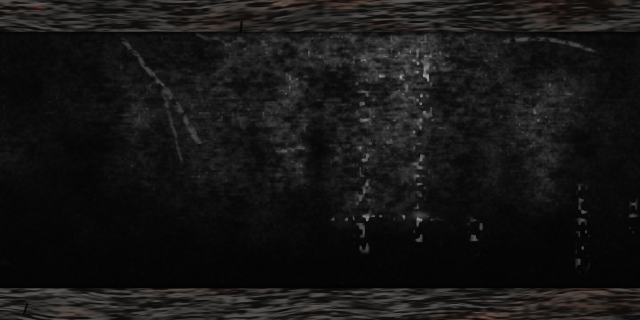
Write a WebGL 1 fragment shader that draws this texture.

```glsl
precision highp float;
uniform vec2 u_resolution;

float hash(vec2 p) {
  vec3 q = fract(vec3(p.xyx) * 0.1031);
  q += dot(q, q.yzx + 33.33);
  return fract((q.x + q.y) * q.z);
}

float noise(vec2 p) {
  vec2 i = floor(p), f = fract(p);
  f = f * f * (3.0 - 2.0 * f);
  return mix(mix(hash(i), hash(i + vec2(1.0, 0.0)), f.x),
             mix(hash(i + vec2(0.0, 1.0)), hash(i + 1.0), f.x), f.y);
}

float fbm(vec2 p) {
  float sum = 0.0, amp = 0.5;
  for (int i = 0; i < 5; i++) {
    sum += amp * noise(p);
    p = mat2(1.6, 1.2, -1.2, 1.6) * p + 17.3;
    amp *= 0.5;
  }
  return sum;
}

float blob(vec2 p, vec2 center, vec2 radius) {
  vec2 d = (p - center) / radius;
  return exp(-dot(d, d));
}

// Soft-edged rectangle
float patchMask(vec2 p, vec2 center, vec2 halfSize, float soft) {
  vec2 d = smoothstep(halfSize + soft, halfSize - soft, abs(p - center));
  return d.x * d.y;
}

float scratch(vec2 p, vec2 a, vec2 b, float width) {
  vec2 d = b - a;
  float t = clamp(dot(p - a, d) / dot(d, d), 0.0, 1.0);
  return smoothstep(width, width * 0.2, length(p - a - d * t));
}

// Broad light and dark areas of worn paint
float wearMask(vec2 p) {
  vec2 q = p + 0.07 * (vec2(fbm(p * 9.0), fbm(p * 9.0 + 40.0)) - 0.48);
  float w = 0.5 * blob(q, vec2(1.16, 0.72), vec2(0.48, 0.36));
  w += 0.34 * patchMask(q, vec2(0.91, 0.67), vec2(0.065, 0.26), 0.05);
  w += 0.28 * patchMask(q, vec2(1.18, 0.57), vec2(0.14, 0.27), 0.06);
  w += 0.32 * blob(q, vec2(1.18, 0.86), vec2(0.26, 0.1));
  w += 0.22 * blob(q, vec2(1.36, 0.81), vec2(0.16, 0.09));
  w += 0.4 * patchMask(q, vec2(1.7, 0.53), vec2(0.055, 0.2), 0.06);
  w += 0.36 * blob(q, vec2(0.42, 0.59), vec2(0.07, 0.13));
  w += 0.34 * blob(q, vec2(0.69, 0.74), vec2(0.13, 0.18));
  w += 0.24 * blob(q, vec2(0.68, 0.42), vec2(0.12, 0.14));
  w += 0.2 * blob(q, vec2(1.65, 0.72), vec2(0.4, 0.25));
  w += 0.16 * blob(q, vec2(0.38, 0.76), vec2(0.3, 0.2));
  w += 0.2 * blob(q, vec2(0.04, 0.53), vec2(0.1, 0.07));
  w += 0.16 * blob(q, vec2(0.86, 0.25), vec2(0.2, 0.08));
  w *= 1.0 - 0.8 * patchMask(q, vec2(0.995, 0.43), vec2(0.03, 0.15), 0.03);
  w *= 1.0 - 0.35 * patchMask(q, vec2(1.06, 0.73), vec2(0.08, 0.04), 0.04);
  return w * smoothstep(0.16, 0.44, q.y);
}

vec3 paintedBoard(vec2 p) {
  float wear = wearMask(p);
  float cloud = fbm(p * 11.0 + 5.0);
  float grain = fbm(p * vec2(48.0, 64.0));
  float weave = noise(p * vec2(25.0, 150.0));
  float fine = noise(p * 125.0 + 9.0);
  float tone = 0.018 + 0.03 * cloud * smoothstep(0.08, 0.5, p.y);
  tone += wear * (0.04 + 0.23 * smoothstep(0.28, 0.72, 0.5 * grain + 0.35 * cloud + 0.15 * weave));
  tone *= 0.75 + 0.5 * fine;

  // Chipped seams: two uprights, crossbars and short drips
  vec2 s = p + 0.012 * (vec2(noise(p * 28.0), noise(p * 28.0 + 70.0)) - 0.5);
  float seams = patchMask(s, vec2(1.135, 0.49), vec2(0.018, 0.28), 0.012) * 0.7;
  seams += patchMask(s, vec2(1.31, 0.54), vec2(0.014, 0.3), 0.012) * 0.8;
  seams += patchMask(s, vec2(1.335, 0.73), vec2(0.02, 0.1), 0.015) * 0.6;
  seams += patchMask(s, vec2(1.24, 0.757), vec2(0.12, 0.007), 0.008);
  seams += patchMask(s, vec2(1.22, 0.318), vec2(0.2, 0.006), 0.007);
  seams += patchMask(s, vec2(0.95, 0.535), vec2(0.12, 0.005), 0.007) * 0.6;
  seams += patchMask(s, vec2(1.49, 0.26), vec2(0.02, 0.05), 0.015) * 0.8;
  seams += patchMask(s, vec2(1.82, 0.29), vec2(0.014, 0.13), 0.015) * 0.8;
  seams += patchMask(s, vec2(1.98, 0.33), vec2(0.008, 0.06), 0.01) * 0.7;
  float chips = noise(p * vec2(95.0, 80.0) + 31.0);
  tone += 0.36 * min(seams, 1.2) * smoothstep(0.58, 0.88, chips);
  tone += 0.22 * blob(s, vec2(1.31, 0.325), vec2(0.025, 0.012));

  // Scattered flecks gather where the surface is worn
  float flecks = smoothstep(0.8, 0.96, noise(p * 85.0 + 60.0));
  tone += flecks * (0.015 + 0.2 * wear) * smoothstep(0.4, 0.6, cloud);

  // Long scrapes and a curved scuff
  float scrapes = scratch(s, vec2(0.375, 0.885), vec2(0.51, 0.73), 0.011);
  scrapes += scratch(s, vec2(0.51, 0.73), vec2(0.625, 0.555), 0.012) * 0.7;
  scrapes += scratch(s, vec2(0.51, 0.71), vec2(0.57, 0.5), 0.009) * 0.5;
  scrapes += scratch(s, vec2(0.6, 0.895), vec2(0.72, 0.862), 0.008) * 0.6;
  float arc = abs(p.y - 0.878 + 1.1 * (p.x - 1.67) * (p.x - 1.67));
  scrapes += smoothstep(0.01, 0.002, arc) * patchMask(p, vec2(1.72, 0.87), vec2(0.14, 0.05), 0.02);
  tone += 0.19 * scrapes * smoothstep(0.2, 0.65, grain);
  return vec3(tone);
}

vec3 wood(vec2 p) {
  float bend = 0.025 * noise(p * vec2(5.0, 9.0)) + 0.12 * p.x * (noise(vec2(p.x * 0.8, 3.0)) - 0.5);
  vec2 g = vec2(p.x, p.y + bend);
  float fibre = 0.6 * noise(g * vec2(16.0, 150.0)) + 0.4 * noise(g * vec2(45.0, 240.0) + 8.0);
  float tone = 0.05 + 0.24 * smoothstep(0.2, 0.85, fibre) * (0.65 + 0.6 * noise(p * vec2(8.0, 20.0)));
  float rust = smoothstep(0.45, 0.8, fbm(p * vec2(5.0, 16.0) + 20.0));
  vec3 color = tone * mix(vec3(1.03, 1.0, 0.97), vec3(1.2, 0.9, 0.78), rust);
  color += vec3(0.2, 0.02, 0.0) * blob(p, vec2(0.12, 0.975), vec2(0.018, 0.006));
  float cracks = scratch(p, vec2(0.755, 0.93), vec2(0.752, 0.902), 0.006);
  cracks += blob(p, vec2(1.365, 0.92), vec2(0.018, 0.012));
  cracks += scratch(p, vec2(0.085, 0.05), vec2(0.075, 0.02), 0.005);
  return color * (1.0 - 0.8 * min(cracks, 1.0));
}

void main() {
  vec2 p = gl_FragCoord.xy / u_resolution.y;
  p.x *= 2.0 * u_resolution.y / u_resolution.x;
  float edge = abs(p.y - 0.5) - 0.401;
  vec3 color = paintedBoard(p) * mix(0.45, 1.0, smoothstep(0.0, 0.018, -edge));
  color = mix(color, wood(p), smoothstep(-0.002, 0.002, edge));
  gl_FragColor = vec4(clamp(color, 0.0, 1.0), 1.0);
}
```
